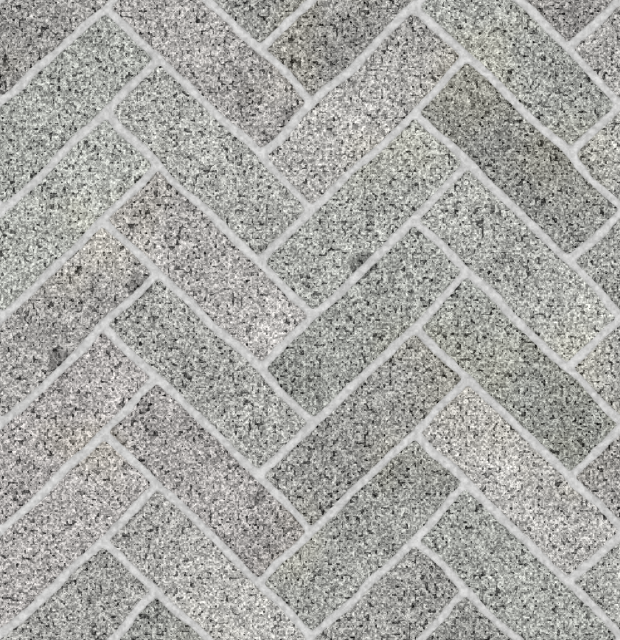
Give the GLSL for this texture, as a WebGL 1 fragment shader.

```glsl
precision highp float;
// Granite herringbone paving: long setts laid diagonally in zigzag columns,
// found as the nearest rounded box on a skewed lattice, then filled with
// layered grain noise, a tone per sett, stains and pale sandy joints.
uniform vec2 u_resolution;

const float PERIOD = 2.90625; // zigzag width and sett length, in sett widths

float hash(vec2 p) {
  vec3 q = fract(p.xyx * 0.1031);
  q += dot(q, q.yzx + 33.33);
  return fract((q.x + q.y) * q.z);
}

float noise(vec2 p) {
  vec2 cell = floor(p), f = fract(p);
  f = f * f * (3.0 - 2.0 * f);
  return mix(mix(hash(cell), hash(cell + vec2(1.0, 0.0)), f.x),
             mix(hash(cell + vec2(0.0, 1.0)), hash(cell + 1.0), f.x), f.y);
}

float fbm(vec2 p) {
  float sum = 0.0, gain = 0.5;
  for (int i = 0; i < 4; i++) {
    sum += gain * noise(p);
    p = p * 2.03 + 17.0;
    gain *= 0.5;
  }
  return sum / 0.9375;
}

// Signed distance to one sett, inset by half a joint with rounded corners
float settDistance(vec2 local) {
  vec2 halfSize = vec2(PERIOD, 1.0) * 0.5;
  vec2 q = abs(local - halfSize) - halfSize + 0.053 + 0.05;
  return length(max(q, 0.0)) + min(max(q.x, q.y), 0.0) - 0.05;
}

// Returns distance to the nearest sett and that sett's id
vec3 herringbone(vec2 p) {
  vec3 nearest = vec3(9.0, 0.0, 0.0);
  float column = floor(p.x / PERIOD);
  vec2 diagonal = vec2(p.x + p.y, p.x - p.y);
  for (int k = 0; k < 2; k++) {
    float m = column - float(k);
    vec2 d = diagonal - m * PERIOD;
    // Falling setts
    float row = -floor(d.y);
    float dist = settDistance(vec2(d.x - row, d.y + row));
    if (dist < nearest.x) nearest = vec3(dist, m * 2.0, row);
    // Rising setts
    float across = d.x - PERIOD + 1.0;
    row = floor(across);
    dist = settDistance(vec2(d.y + row - 1.0, across - row));
    if (dist < nearest.x) nearest = vec3(dist, m * 2.0 + 1.0, row);
  }
  return nearest;
}

// Sparse dark blots, at most one per cell
float stains(vec2 p) {
  vec2 cell = floor(p);
  vec2 centre = 0.3 + 0.4 * vec2(hash(cell + 3.1), hash(cell + 8.7));
  float radius = mix(0.04, 0.15, pow(hash(cell + 5.3), 3.0));
  float dist = length(fract(p) - centre) + 0.05 * (noise(p * 14.0) - 0.5);
  return step(0.86, hash(cell + 21.0)) * (1.0 - smoothstep(radius - 0.025, radius + 0.015, dist));
}

void main() {
  vec2 p = gl_FragCoord.xy / u_resolution.y * 6.0;
  float pixel = 8.5 / u_resolution.y;

  // Lattice origin, flattened zigzag and hand-cut wobble
  vec2 lay = vec2(p.x - 0.977, 5.9375 - p.y);
  lay.y += 0.0625 * (1.0 - abs(2.0 * fract(lay.x / PERIOD) - 1.0));
  lay += 0.045 * (vec2(noise(p * 3.0 + 40.0), noise(p * 3.0 + 70.0)) - 0.5);
  vec3 sett = herringbone(lay);
  float edge = sett.x + 0.035 * (fbm(p * 9.0) - 0.5);

  // Tone and tint of each sett
  vec2 id = sett.yz + 50.0;
  float tone = 0.655 + 0.13 * (hash(id) - 0.5);
  vec3 tint = mix(vec3(1.015, 0.995, 0.985), vec3(0.99, 1.005, 0.975), hash(id + 31.0));

  // Granite grain: two sizes of crystal, dark flecks and pale feldspar
  float fleck = smoothstep(0.7, 0.9, noise(p * 38.0 + 11.0));
  float feldspar = smoothstep(0.72, 0.92, noise(p * 42.0 + 90.0));
  tone += 0.34 * (noise(p * 48.0) - 0.5) + 0.28 * (noise(p * 85.0) - 0.5);
  tone += 0.1 * feldspar - 0.3 * fleck;

  // Weathering: cloudy patches, blots and slightly dirty rims
  float cloud = fbm(p * 1.6 + id * 3.7);
  tone += 0.16 * (cloud - 0.5);
  tone *= 1.0 - 0.26 * stains(p);
  tone -= 0.05 * smoothstep(-0.06, 0.0, edge);
  vec3 stone = tone * tint;
  stone += vec3(0.012, 0.006, -0.014) * smoothstep(0.5, 0.8, fbm(p * 1.1 + 60.0));

  // Sandy joint, a little shaded against the stone
  float sand = 0.81 + 0.13 * (noise(p * 30.0 + 5.0) - 0.5) + 0.07 * (noise(p * 70.0) - 0.5);
  sand -= 0.06 * (1.0 - smoothstep(0.0, 0.035, edge));
  vec3 joint = sand * vec3(1.0, 1.0, 0.995);

  float jointMask = smoothstep(-pixel, pixel, edge);
  gl_FragColor = vec4(clamp(mix(stone, joint, jointMask), 0.0, 1.0), 1.0);
}
```
